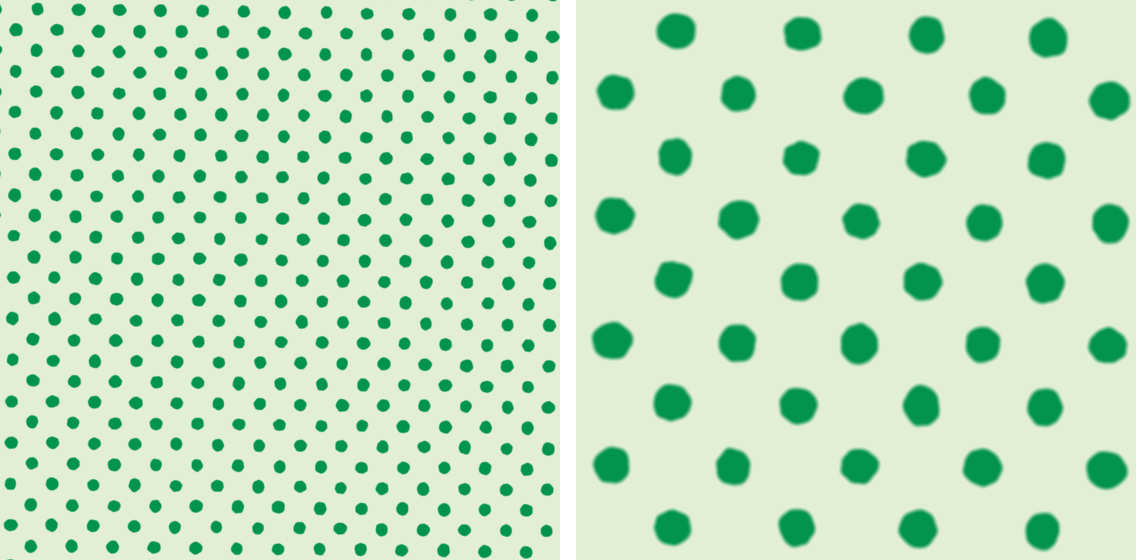
Left, the full canvas; right, a detail of the centre.
Reproduce this pattern procedurally as a WebGL 1 fragment shader.

```glsl
precision highp float;
// Green polka dots on a pale ground, in staggered rows turned by a hair.
// Rows and their offset rows form one diagonal lattice; each dot gets its own
// small shift, size and stretch, and gradient noise makes its outline uneven.

uniform vec2 u_resolution;

#define GROUND vec3(0.892, 0.938, 0.832)
#define INK vec3(0.008, 0.580, 0.290)
#define DOTS_ACROSS 13.57         // dots per row over the canvas width
#define TILT 0.012                // clockwise turn, radians
#define ANCHOR vec2(0.0664, 0.9831) // centre of one dot
#define RADIUS 0.0111
#define SIZE_VARIATION 0.05
#define STRETCH 0.06
#define SHIFT 0.0009              // largest drift of a dot centre
#define LUMPINESS 0.16            // outline wobble relative to the radius
#define SOFTNESS 0.0019           // half width of the edge blend

vec2 hash2(vec2 p) {
  vec2 k = vec2(dot(p, vec2(127.1, 311.7)), dot(p, vec2(269.5, 183.3)));
  return fract(sin(k) * 43758.5453) * 2.0 - 1.0;
}

float gradientNoise(vec2 p) {
  vec2 i = floor(p), f = fract(p);
  vec2 w = f * f * f * (f * (f * 6.0 - 15.0) + 10.0);
  vec2 e = vec2(0.0, 1.0);
  float a = dot(hash2(i), f);
  float b = dot(hash2(i + e.yx), f - e.yx);
  float c = dot(hash2(i + e.xy), f - e.xy);
  float d = dot(hash2(i + e.yy), f - e.yy);
  return mix(mix(a, b, w.x), mix(c, d, w.x), w.y);
}

// Signed distance to the uneven dot with the given lattice id.
float dotDistance(vec2 p, vec2 id) {
  vec2 variation = hash2(id + 37.0);
  p -= SHIFT * hash2(id + 11.0);
  p *= 1.0 + STRETCH * variation.x * vec2(1.0, -1.0);
  float r = length(p);
  vec2 direction = p / max(r, 1e-5);
  float wobble = gradientNoise(direction * 1.4 + id * 7.37);
  return r - RADIUS * (1.0 + SIZE_VARIATION * variation.y + LUMPINESS * wobble);
}

void main() {
  vec2 uv = gl_FragCoord.xy / u_resolution.y;

  // Turn the canvas, measured in row spacings from the anchor dot.
  float c = cos(TILT), s = sin(TILT);
  vec2 p = uv - ANCHOR;
  vec2 q = vec2(c * p.x - s * p.y, s * p.x + c * p.y) * DOTS_ACROSS;

  // Diagonal axes put both row sets on integer coordinates.
  vec2 lattice = vec2(q.x + q.y, q.x - q.y);
  vec2 id = floor(lattice + 0.5);
  vec2 d = lattice - id;
  vec2 local = vec2(d.x + d.y, d.x - d.y) * 0.5 / DOTS_ACROSS;

  float soft = max(SOFTNESS, 0.75 / u_resolution.y);
  float ink = 1.0 - smoothstep(-soft, soft, dotDistance(local, id));
  gl_FragColor = vec4(mix(GROUND, INK, ink), 1.0);
}
```
